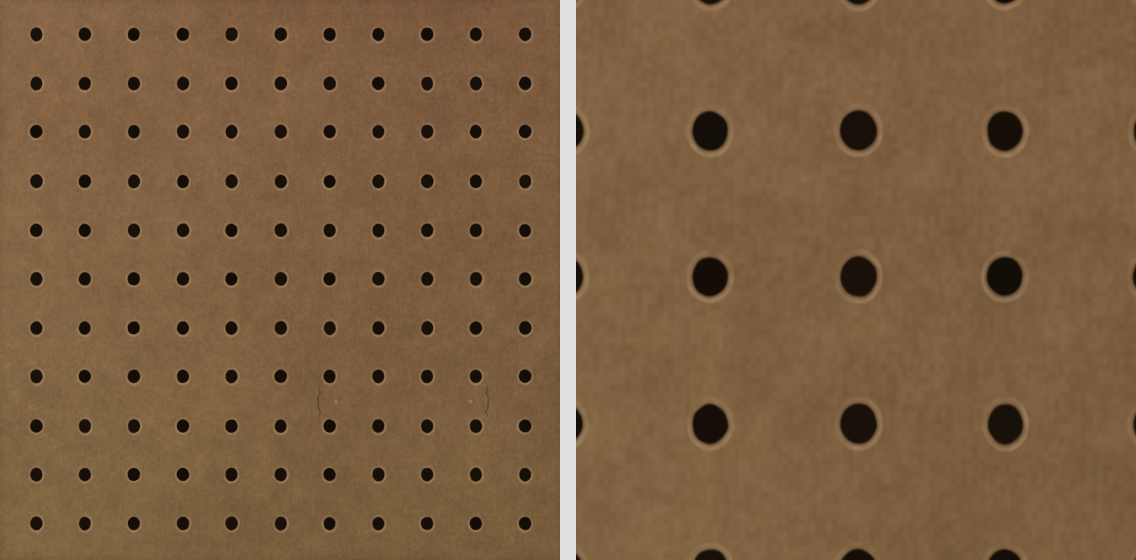
Left: the whole. Right: its middle third, enlarged.
Write a WebGL 2 fragment shader that draws this texture.

```glsl
#version 300 es
precision highp float;
// Brown hardboard pegboard: an 11 by 11 grid of dark punched holes with thin
// pale rims. Layered value noise gives the fibre grain and stains; each hole
// gets a slightly different position, size and rim from a hash of its cell.
uniform vec2 u_resolution;
out vec4 fragColor;

const float HOLES = 11.0;                      // holes across and down
const float PITCH = 0.0874;                    // distance between centres
const vec2 FIRST_HOLE = vec2(0.0640, 0.0651);  // centre of lower left hole
const vec2 HOLE_RADIUS = vec2(0.0106, 0.0118);
const float JITTER = 0.0011;
const float RIM_WIDTH = 0.0017;
const float EDGE_SOFTNESS = 0.0011;
const float GRAIN = 0.065;
const float MOTTLE = 0.07;

const vec3 BOARD_LIGHT = vec3(0.535, 0.420, 0.285);
const vec3 BOARD_DARK = vec3(0.465, 0.345, 0.230);
const vec3 WARM_TINT = vec3(0.012, -0.004, 0.008);
const vec3 HOLE_COLOR = vec3(0.085, 0.058, 0.032);
const vec3 RIM_COLOR = vec3(0.65, 0.55, 0.42);
const vec3 CRACK_COLOR = vec3(0.27, 0.19, 0.11);

// Integer hash of a lattice point, 0 to 1
float hash(vec2 p) {
    uvec2 q = uvec2(ivec2(floor(p))) * uvec2(1597u, 3571u);
    uint n = (q.x ^ (q.y << 7u)) * 747797u + 28913u;
    n = ((n >> 15u) ^ n) * 277803u;
    n = ((n >> 13u) ^ n) * 739397u;
    return float((n >> 8u) & 65535u) / 65535.0;
}

float valueNoise(vec2 p) {
    vec2 i = floor(p), f = fract(p);
    f = f * f * (3.0 - 2.0 * f);
    return mix(mix(hash(i), hash(i + vec2(1, 0)), f.x),
               mix(hash(i + vec2(0, 1)), hash(i + vec2(1, 1)), f.x), f.y);
}

float fbm(vec2 p) {
    float sum = 0.0, gain = 0.5;
    for (int i = 0; i < 5; i++) {
        sum += gain * valueNoise(p);
        p = p * 2.03 + 17.3;
        gain *= 0.5;
    }
    return sum;
}

// Broad shading, stains and fibre grain
vec3 boardColor(vec2 p) {
    float lit = 1.0 - smoothstep(-0.05, 0.75, p.x);
    float shade = 0.24 + 0.48 * lit + 0.5 * (fbm(p * 5.0) - 0.48);
    vec3 color = mix(BOARD_DARK, BOARD_LIGHT, shade);
    color += WARM_TINT * (2.0 * p.y - 1.0);
    float fibres = 0.5 * valueNoise(p * vec2(310.0, 250.0))
                 + 0.3 * valueNoise(p * vec2(130.0, 170.0) + 31.0)
                 + 0.2 * valueNoise(p * vec2(420.0, 60.0) + 57.0);
    color *= 1.0 + MOTTLE * (fbm(p * 34.0) - 0.48) * 2.0;
    color += GRAIN * (fibres - 0.5);
    vec2 edge = min(p, 1.0 - p);
    return color * mix(0.95, 1.0, smoothstep(0.0, 0.012, min(edge.x, edge.y)));
}

// Mirrored pair of hairline cracks with a pale chip beside each
vec3 addWear(vec3 color, vec2 p, float aa) {
    vec2 q = vec2(abs(p.x - 0.720), p.y - 0.284);
    float bend = 0.149 + 0.3 * max(0.018 - abs(q.y), 0.0) * 0.8
               + 0.003 * (valueNoise(vec2(q.y * 150.0 + 20.0, 4.0)) - 0.5);
    float crack = 1.0 - smoothstep(0.0004, 0.0013 + aa, abs(q.x - bend));
    crack *= 1.0 - smoothstep(0.018, 0.034, abs(q.y));
    color = mix(color, CRACK_COLOR, 0.5 * crack);
    float chip = length(q - vec2(0.120, -0.001));
    chip = 1.0 - smoothstep(0.001, 0.004 + aa, chip);
    color = mix(color, RIM_COLOR, 0.6 * chip);
    // Faint slanted scuffs in the lower left
    float scuff = valueNoise(vec2(p.x + 1.6 * p.y, p.y - 0.5 * p.x + 2.0)
                             * vec2(14.0, 240.0));
    float area = 1.0 - smoothstep(0.05, 0.22, length(p - vec2(0.07, 0.29)));
    return color + 0.035 * area * smoothstep(0.75, 1.0, scuff);
}

// Hole and rim nearest to p
vec3 addHole(vec3 color, vec2 p, float aa) {
    vec2 cell = clamp(round((p - FIRST_HOLE) / PITCH), 0.0, HOLES - 1.0);
    vec2 columnRow = vec2(hash(vec2(cell.x, 40.0)), hash(vec2(60.0, cell.y)));
    vec2 own = vec2(hash(cell + 80.0), hash(cell + 120.0));
    vec2 offset = JITTER * (1.6 * columnRow + 0.4 * own - 1.0);
    vec2 d = p - FIRST_HOLE - PITCH * cell - offset;
    vec2 radius = HOLE_RADIUS * (0.97 + 0.06 * own.yx);
    float wobble = 0.0007 * (valueNoise(p * 160.0) - 0.5);
    float dist = (length(d / radius) - 1.0) * radius.x + wobble;
    float soft = max(EDGE_SOFTNESS, aa);

    // Rim is broken, and brighter toward a side that varies by hole
    float side = dot(normalize(d + 1e-5), normalize(vec2(own.x - 0.3, -0.35)));
    float strength = 0.24 + 0.2 * side + 0.3 * (valueNoise(p * 190.0) - 0.5);
    float rim = 1.0 - smoothstep(0.0, RIM_WIDTH + aa, abs(dist - 0.0026));
    color = mix(color, RIM_COLOR, rim * clamp(strength + 0.12, 0.0, 0.8));
    float hole = 1.0 - smoothstep(-soft, soft, dist);
    return mix(color, HOLE_COLOR * (0.85 + 0.3 * own.x), hole);
}

void main() {
    vec2 p = gl_FragCoord.xy / u_resolution;
    float aa = 0.7 / min(u_resolution.x, u_resolution.y);
    vec3 color = addWear(boardColor(p), p, aa);
    fragColor = vec4(addHole(color, p, aa), 1.0);
}
```
